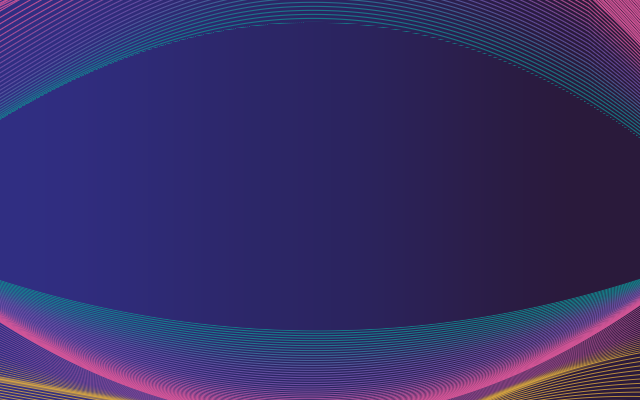
This background is drawn by a Shadertoy shader. Its source:

```glsl
const vec3 TEAL = vec3(0.07, 0.53, 0.56);
const vec3 VIOLET = vec3(0.43, 0.32, 0.66);
const vec3 PINK = vec3(0.85, 0.34, 0.60);
const vec3 GOLD = vec3(0.87, 0.67, 0.25);

// Coverage of thin strokes along the integer levels of a field.
float strokes(float level, float halfWidth) {
    float slope = max(length(vec2(dFdx(level), dFdy(level))), 1e-5);
    float pixels = abs(fract(level + 0.5) - 0.5) / slope;
    return clamp(halfWidth * iResolution.y - pixels + 0.5, 0.0, 1.0);
}

// Antialiased mask of the positive side of a signed height.
float above(float height) {
    return clamp(height * iResolution.y + 0.5, 0.0, 1.0);
}

vec3 fanColor(float t) {
    vec3 c = mix(TEAL, VIOLET, smoothstep(0.05, 0.55, t));
    return mix(c, PINK, smoothstep(0.55, 0.95, t));
}

void mainImage(out vec4 fragColor, in vec2 fragCoord) {
    vec2 uv = fragCoord / iResolution.xy;
    float x = uv.x;
    float y = uv.y;

    // Horizontal backdrop gradient
    vec3 color = mix(vec3(0.19, 0.18, 0.51), vec3(0.17, 0.145, 0.385), smoothstep(0.0, 0.55, x));
    color = mix(color, vec3(0.165, 0.10, 0.23), smoothstep(0.45, 0.95, x));

    // Upper fan, gathered towards the left side
    float arch = 0.944 - mix(1.016, 1.107, x) * (x - 0.489) * (x - 0.489);
    float rise = y - arch;
    float span = 0.231 + 0.5 * min(1.0 - x, 0.08);
    float gather = mix(0.62, 1.0, smoothstep(0.0, 0.45, x));
    float t = pow(max(rise, 1e-5) / span, gather);
    float ink = strokes(27.0 * t, 0.0014) * above(rise + 0.001);
    color = mix(color, fanColor(t), ink * 0.82);

    // Pink rim in the upper corners
    float rim = rise - span;
    float rimInk = strokes(rim * 150.0 + x * 22.0, 0.0017);
    color = mix(color, PINK, rimInk * above(rim) * 0.8);

    // Boundaries of the lower fans
    float bowl = 0.173 + 0.51 * (x - 0.497) * (x - 0.497);
    float pinkEdge = -0.05 + 1.06 * (x - 0.48) * (x - 0.48);
    float r = 1.0 - x;
    float goldEdge = x < 0.5 ? 0.052 - 0.29 * x : 0.118 - 0.3 * r - 0.8 * r * r;

    // Teal to pink fan
    t = (bowl - y) / (bowl - pinkEdge);
    float level = 36.0 * (t + 0.4 * pow(clamp(t, 0.0, 1.2), 8.0));
    ink = strokes(level, 0.0013) * above(bowl - y + 0.001) * above(y - pinkEdge);
    color = mix(color, fanColor(t), ink * 0.9);

    // Dense pink band along the lower rim
    float band = smoothstep(0.035, 0.0, y - pinkEdge) * above(y - pinkEdge);
    color = mix(color, PINK, band * 0.65);

    // Fine strokes between the pink and gold rims
    t = (pinkEdge - y) / max(pinkEdge - goldEdge, 0.01);
    ink = strokes(24.0 * t, 0.0009) * above(pinkEdge - y) * above(y - goldEdge);
    vec3 dusk = mix(mix(VIOLET, PINK, 0.35 + 0.4 * x), GOLD, smoothstep(0.5, 1.0, t));
    color = mix(color, dusk, ink * 0.75);

    // Gold strokes in the lower corners
    float drop = goldEdge - y;
    float gap = x < 0.5 ? 0.007 : 0.003 + 0.033 * max(x - 0.76, 0.0);
    ink = strokes(drop / gap, 0.0012) * above(drop + 0.001);
    color = mix(color, GOLD, ink * 0.8);
    float glow = smoothstep(0.012, 0.0, abs(drop)) * smoothstep(1.02, 0.8, x);
    color = mix(color, GOLD, glow * 0.75 * above(pinkEdge - y));

    fragColor = vec4(color, 1.0);
}
```
